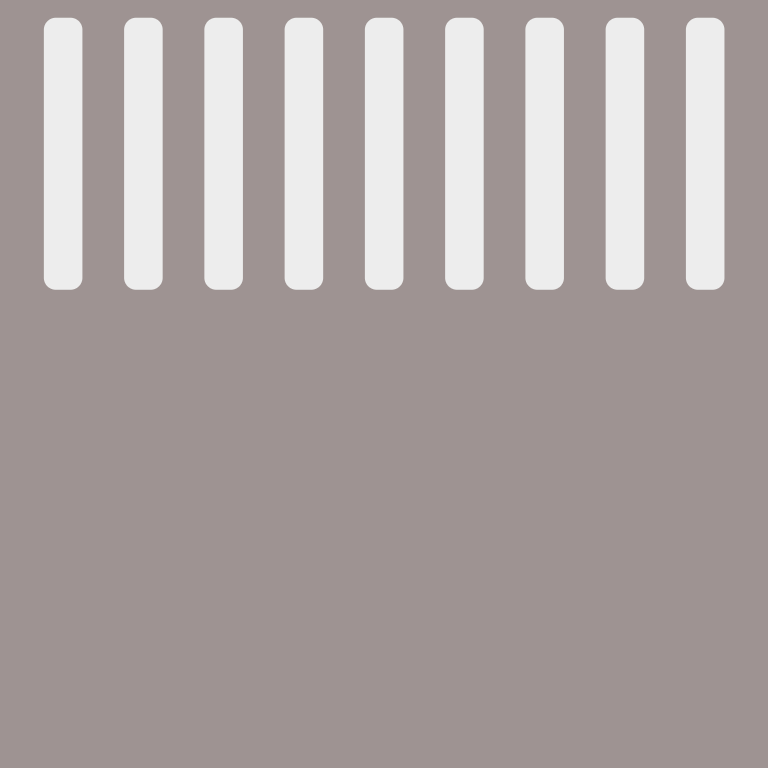
This background is drawn by a WebGL 1 fragment shader. Its source:

```glsl
precision highp float;

uniform vec2 u_resolution;

const vec3 GROUND_COLOR = vec3(0.618, 0.578, 0.571);
const vec3 BAR_COLOR = vec3(0.929, 0.929, 0.929);

// Signed distance to a rounded box centred on the origin
float roundedBox(vec2 p, vec2 halfSize, float radius) {
    vec2 q = abs(p) - halfSize + radius;
    return length(max(q, 0.0)) + min(max(q.x, q.y), 0.0) - radius;
}

// Fold x into the nearest cell of a row limited to `reach` cells per side
float repeatLimited(float x, float spacing, float reach) {
    float cell = clamp(floor(x / spacing + 0.5), -reach, reach);
    return x - spacing * cell;
}

// Antialiased coverage of a shape from its distance
float coverage(float dist, float pixel) {
    return clamp(0.5 - dist / pixel, 0.0, 1.0);
}

// Row of nine upright rounded bars
float barRow(vec2 p, vec2 center, float spacing, vec2 halfSize, float radius) {
    vec2 local = p - center;
    local.x = repeatLimited(local.x, spacing, 4.0);
    return roundedBox(local, halfSize, radius);
}

void main() {
    vec2 uv = gl_FragCoord.xy / u_resolution;
    float pixel = 1.0 / min(u_resolution.x, u_resolution.y);

    float bars = barRow(uv, vec2(0.5002, 0.7998), 0.1045, vec2(0.0251, 0.1771), 0.0156);
    vec3 color = mix(GROUND_COLOR, BAR_COLOR, coverage(bars, pixel));

    gl_FragColor = vec4(color, 1.0);
}
```
